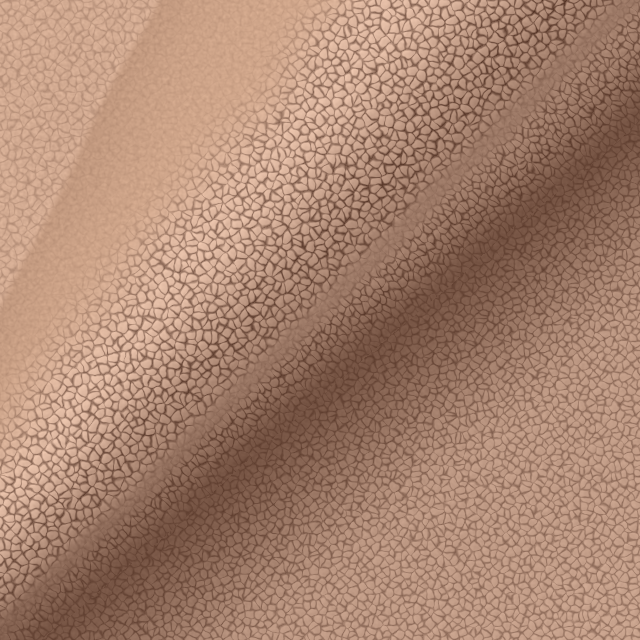
This texture is drawn by a Shadertoy shader. Its source:

```glsl
// Folded tan leather: a pebbled hide rolls over a diagonal fold into shadow.
// Broad tones follow the signed distance to the fold; the grain is a warped
// cellular pattern with thin, uneven cracks that vary by zone.

#define SHADE_COLOR vec3(0.40, 0.27, 0.21)
#define LIGHT_COLOR vec3(0.86, 0.71, 0.62)
#define WARM_TINT   vec3(1.0, 0.975, 0.935)
#define ROLL_CELLS  vec2(74.0, 74.0)
#define FOLD_CELLS  vec2(96.0, 72.0)
#define FLAT_CELLS  vec2(84.0, 84.0)
#define CRACK_WIDTH 0.19
#define ROLL_DEPTH  0.60
#define FLAT_DEPTH  0.36

vec2 hash2(vec2 p) {
    vec3 h = fract(vec3(p.xyx) * vec3(0.1031, 0.1030, 0.0973));
    h += dot(h, h.yzx + 33.33);
    return fract((h.xx + h.yz) * h.zy);
}

float cornerSlope(vec2 cell, vec2 corner, vec2 f) {
    return dot(hash2(cell + corner) * 2.0 - 1.0, f - corner);
}

float gradientNoise(vec2 p) {
    vec2 i = floor(p), f = fract(p);
    vec2 u = f * f * f * (f * (f * 6.0 - 15.0) + 10.0);
    float low  = mix(cornerSlope(i, vec2(0, 0), f), cornerSlope(i, vec2(1, 0), f), u.x);
    float high = mix(cornerSlope(i, vec2(0, 1), f), cornerSlope(i, vec2(1, 1), f), u.x);
    return mix(low, high, u.y);
}

vec2 warp(vec2 p) {
    return vec2(gradientNoise(p), gradientNoise(p + 57.0));
}

// x: rounded distance to the pebble's border, yz: offset to its centre
vec3 pebble(vec2 p) {
    const float ROUNDING = 15.0;
    vec2 i = floor(p), f = fract(p), home = vec2(0.0), toCentre = vec2(0.0);
    float nearest = 9.0;
    for (int y = -1; y <= 1; y++)
    for (int x = -1; x <= 1; x++) {
        vec2 g = vec2(x, y);
        vec2 r = g + 0.1 + 0.8 * hash2(i + g) - f;
        if (dot(r, r) < nearest) {
            nearest = dot(r, r);
            toCentre = r;
            home = g;
        }
    }
    float sum = 0.0;
    for (int y = -2; y <= 2; y++)
    for (int x = -2; x <= 2; x++) {
        vec2 g = home + vec2(x, y);
        vec2 r = g + 0.1 + 0.8 * hash2(i + g) - f;
        vec2 span = r - toCentre;
        if (dot(span, span) > 0.0001)
            sum += exp(-ROUNDING * dot(0.5 * (toCentre + r), normalize(span)));
    }
    return vec3(-log(sum) / ROUNDING, toCentre);
}

void mainImage(out vec4 fragColor, in vec2 fragCoord) {
    vec2 uv = fragCoord / iResolution.xy;

    // Fold frame: distance to the ridge, valley line and upper-left crease
    float wobble = gradientNoise(uv * 6.0);
    float fold = uv.y - uv.x - 0.015 + 0.012 * wobble;
    float valley = -0.075 - 0.125 * uv.x;
    float crease = uv.y - 0.52 - 2.0 * uv.x + 0.04 * wobble;
    vec2 frame = vec2(uv.x + uv.y, uv.y - uv.x) * 0.7071;

    // Zone masks; short combed strokes fray the smooth ridge
    float flap = smoothstep(-0.02, 0.02, crease);
    float suedeStart = 0.32 + 0.3 * uv.x;
    float suede = smoothstep(-0.13, 0.08, fold - suedeStart + 0.05 * wobble);
    float onFlat = 1.0 - smoothstep(-0.05, 0.05, fold - valley);
    float comb = gradientNoise(frame * vec2(130.0, 25.0));
    float ridge = 1.0 - smoothstep(0.004, 0.036, abs(fold) + 0.02 * comb);

    // Broad light: flat sheet, valley, inner fold, roll, flap
    float flatTone = mix(0.12, 0.78, smoothstep(-0.06, 0.34, valley - fold));
    flatTone += 0.08 * smoothstep(0.3, 0.9, valley - fold);
    float foldTone = mix(0.12, 0.56, smoothstep(-0.02, 0.15, fold - valley));
    float rollTone = mix(foldTone, 1.06, smoothstep(0.0, 0.2 + 0.25 * uv.x, fold));
    float tone = mix(rollTone, flatTone, onFlat);
    tone -= 0.09 * ridge;
    tone -= 0.11 * suede + 0.16 * suede * (1.0 - flap) * exp(min(crease, 0.0) / 0.25);
    tone += 0.04 * flap * exp(-crease * crease / 0.0006);
    tone += 0.03 * gradientNoise(uv * 4.0 + 9.0);

    // Pebbled grain, finer inside the fold and on the flat sheet
    vec2 cells = fold < valley ? FLAT_CELLS : (fold < 0.0 ? FOLD_CELLS : ROLL_CELLS);
    vec2 p = frame * cells + 200.0;
    p += 0.45 * warp(p * 0.8) + 0.1 * warp(p * 2.1 + 13.0);
    vec3 grain = pebble(p);

    // Thin cracks that swell at junctions and fade a little along their length
    float swell = gradientNoise(p * 1.1 + 31.0);
    float width = CRACK_WIDTH * (1.0 + 0.9 * swell);
    float crack = 1.0 - smoothstep(-0.02, width, grain.x);
    crack *= clamp(1.0 + 0.9 * swell, 0.4, 1.2);

    // Crack depth by zone
    float inner = mix(0.14, 0.38, smoothstep(0.0, 0.1, fold - valley));
    float depth = mix(inner, ROLL_DEPTH, smoothstep(0.0, 0.12, fold));
    depth = mix(depth, FLAT_DEPTH * smoothstep(-0.2, 0.26, valley - fold), onFlat);
    depth = mix(depth, mix(0.05, 0.2, flap), suede);
    depth *= 1.0 - 0.8 * ridge;
    tone -= depth * (crack + 0.25 * grain.z);

    // Fine nap, strongest where the grain is smooth
    float nap = gradientNoise(uv * 150.0) + 0.8 * gradientNoise(uv * 230.0 + 40.0);
    tone += nap * mix(0.06, 0.11, max(suede, ridge));

    vec3 color = mix(SHADE_COLOR, LIGHT_COLOR, tone);
    color *= mix(vec3(1.0), WARM_TINT, suede * mix(1.0, 0.5, flap));
    fragColor = vec4(clamp(color, 0.0, 1.0), 1.0);
}
```
